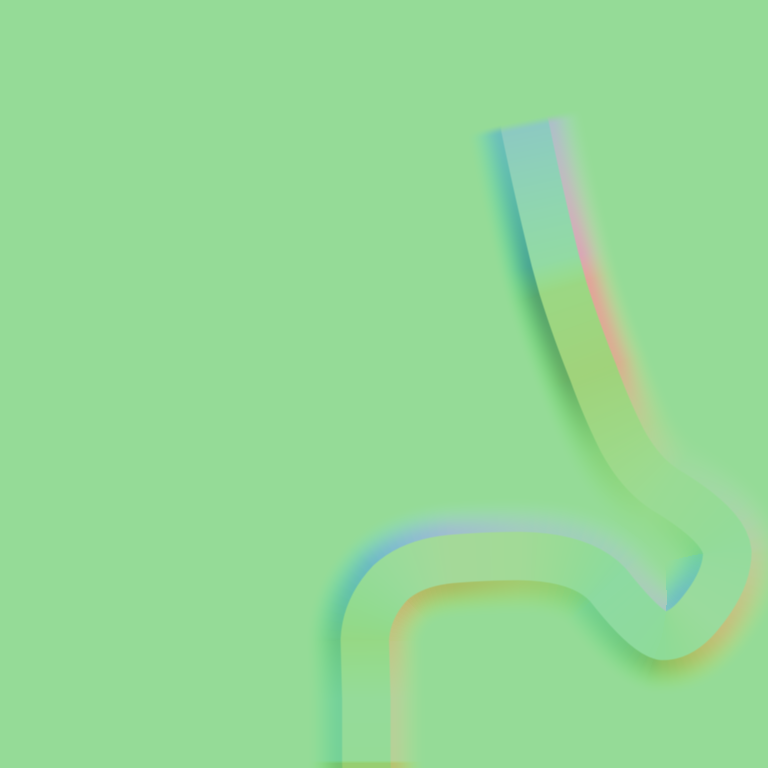
Write a three.js fragment shader that draws this texture map.

```glsl
#define HALF_WIDTH 0.0315
#define FLANK_REACH 0.047
#define EDGE_BLUR 0.0016
#define CAP_BLUR 0.012
#define CURVE_STEPS 10
#define GREEN_DROP 2.4
#define GROUND vec3(0.585, 0.86, 0.592)

varying vec2 vUv;

// Pen state: current tip and its profile (x = bank of flanks, y = fall along the path)
vec2 tip;
vec2 tipProfile;

// Closest point found so far on the ribbon's centre line
float nearDist = 10.0;
vec2 nearOffset;
vec2 nearTangent;
vec2 nearProfile;

vec2 bezier(vec2 a, vec2 b, vec2 c, float t) {
  return mix(mix(a, b, t), mix(b, c, t), t);
}

// Extends the centre line by a quadratic curve and keeps the closest point to p
void curveTo(vec2 p, vec2 control, vec2 end, vec2 profile) {
  vec2 from = tip;
  for (int i = 0; i < CURVE_STEPS; i++) {
    float t = float(i + 1) / float(CURVE_STEPS);
    vec2 to = bezier(tip, control, end, t);
    vec2 span = to - from;
    float along = clamp(dot(p - from, span) / dot(span, span), 0.0, 1.0);
    vec2 offset = p - from - span * along;
    float dist = length(offset);
    if (dist < nearDist) {
      nearDist = dist;
      nearOffset = offset;
      nearTangent = normalize(span);
      float mixing = (float(i) + along) / float(CURVE_STEPS);
      nearProfile = mix(tipProfile, profile, mixing);
    }
    from = to;
  }
  tip = end;
  tipProfile = profile;
}

void traceRibbon(vec2 p) {
  // Upper leg
  curveTo(p, vec2(0.702, 0.746), vec2(0.723, 0.661), vec2(0.29, -0.05));
  curveTo(p, vec2(0.728, 0.643), vec2(0.733, 0.625), vec2(0.29, 0.08));
  curveTo(p, vec2(0.751, 0.568), vec2(0.772, 0.516), vec2(0.24, 0.12));
  curveTo(p, vec2(0.789, 0.469), vec2(0.810, 0.427), vec2(0.10, 0.07));
  // Hook
  curveTo(p, vec2(0.833, 0.384), vec2(0.865, 0.363), vec2(0.04, 0.02));
  curveTo(p, vec2(0.944, 0.316), vec2(0.947, 0.281), vec2(0.13, -0.02));
  curveTo(p, vec2(0.947, 0.245), vec2(0.913, 0.203), vec2(0.21, -0.03));
  curveTo(p, vec2(0.888, 0.171), vec2(0.862, 0.172), vec2(0.20, 0.03));
  curveTo(p, vec2(0.839, 0.178), vec2(0.792, 0.238), vec2(0.12, 0.05));
  // Arch
  curveTo(p, vec2(0.758, 0.275), vec2(0.677, 0.276), vec2(0.15, -0.05));
  curveTo(p, vec2(0.632, 0.276), vec2(0.586, 0.272), vec2(0.21, -0.06));
  curveTo(p, vec2(0.536, 0.267), vec2(0.508, 0.241), vec2(0.23, -0.01));
  curveTo(p, vec2(0.477, 0.208), vec2(0.475, 0.167), vec2(0.17, 0.07));
  // Lower leg, with a steep lip at the canvas edge
  curveTo(p, vec2(0.476, 0.128), vec2(0.477, 0.089), vec2(0.13, -0.01));
  curveTo(p, vec2(0.477, 0.050), vec2(0.477, 0.010), vec2(0.13, 0.00));
  curveTo(p, vec2(0.477, 0.008), vec2(0.477, 0.006), vec2(0.13, 0.15));
  curveTo(p, vec2(0.478, -0.020), vec2(0.479, -0.050), vec2(0.13, 0.15));
}

// Horizontal tilt shifts red, vertical tilt shifts blue, steepness lowers green
vec3 slopeColor(vec2 slope) {
  return GROUND + vec3(slope.x, -GREEN_DROP * dot(slope, slope), slope.y);
}

void main() {
  vec2 start = vec2(0.684, 0.833);
  vec2 startTangent = normalize(vec2(0.018, -0.087));
  tip = start;
  tipProfile = vec2(0.13, -0.17);
  traceRibbon(vUv);

  // Flat ribbon top follows the fall; flanks also lean outward and fade
  vec2 outward = nearOffset / max(nearDist, 0.0001);
  vec2 topSlope = nearTangent * nearProfile.y;
  float fade = 1.0 - smoothstep(0.0, FLANK_REACH, nearDist - HALF_WIDTH);
  vec2 flankSlope = (topSlope + outward * nearProfile.x) * fade;
  float onFlank = smoothstep(-EDGE_BLUR, EDGE_BLUR, nearDist - HALF_WIDTH);

  // Soft square cap at the upper end
  float cap = smoothstep(-CAP_BLUR, 0.002, dot(vUv - start, startTangent));
  vec3 color = mix(slopeColor(topSlope), slopeColor(flankSlope), onFlank);
  gl_FragColor = vec4(mix(GROUND, color, cap), 1.0);
}
```
